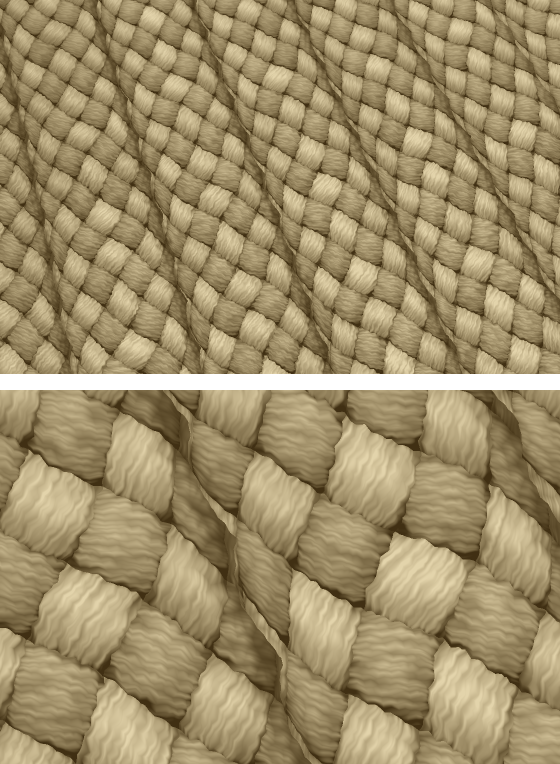
Top, the full canvas; bottom, a detail of the centre.
A WebGL 1 fragment shader for this texture:

```glsl
precision highp float;
// Braided cord laid in curving, slightly fanned rows. Each row is a cylinder
// carrying a diagonal over-under plait; every crossing is a rounded pad of yarn,
// alternately glossy and fuzzy, with fibres from layered sines and cellular noise.
uniform vec2 u_resolution;

const vec3 SHADOW = vec3(0.25, 0.185, 0.075);
const vec3 LIGHT = vec3(0.89, 0.83, 0.67);
const vec3 MID_DIP = vec3(0.0, 0.02, 0.07);  // warms the middle tones
const float ROW_START = -0.005;   // first seam at the top edge
const float ROW_LEAN = 0.21;      // drift of the first seam per height
const float ROW_WIDTH = 0.264;    // row spacing at the top edge
const float ROW_FAN = 0.085;      // growth of the spacing per height
const float ROUNDNESS = 0.93;     // how far the cylinder turns away
const float PADS_ACROSS = 3.0;    // plait steps per radian around the cord
const float PAD_LENGTH = 0.041;   // plait step along the cord at the top
const float PAD_GROWTH = 0.60;    // growth of that step down the canvas
const float GLOSSY_TONE = 0.63;
const float FUZZY_TONE = 0.50;
const float GLOSSY_TWIST = 0.16;  // slant of fibres against their yarn
const float FUZZY_TWIST = 0.26;
const float HALF_PI = 1.570796;

float hash(vec2 p) {
  p = fract(p * vec2(0.1031, 0.1137));
  p += dot(p, p.yx + 33.33);
  return fract((p.x + p.y) * p.x * 17.0 + p.y * 91.7);
}

// Distance to the nearest jittered point, 0 to about 1.
float cellular(vec2 p) {
  vec2 cell = floor(p);
  vec2 local = p - cell;
  float nearest = 2.0;
  for (int y = -1; y <= 1; y++) {
    for (int x = -1; x <= 1; x++) {
      vec2 o = vec2(float(x), float(y));
      vec2 jitter = vec2(hash(cell + o), hash(cell + o + 57.3));
      nearest = min(nearest, length(o + jitter - local));
    }
  }
  return nearest;
}

float roundedBox(vec2 p, vec2 halfSize, float radius) {
  vec2 e = abs(p) - halfSize + radius;
  return length(max(e, 0.0)) + min(max(e.x, e.y), 0.0) - radius;
}

// Plait steps counted down the cord.
float stepsDown(float y) {
  return log(max(1.0 + PAD_GROWTH * y, 0.1)) / (PAD_LENGTH * PAD_GROWTH);
}

// Brightness of the plait at lattice position q.
float plait(vec2 q, float seed, float sharpness) {
  q += 0.06 * sin(q.yx * 2.3 + seed * 6.0);
  vec2 cell = floor(q);
  vec2 f = q - cell - 0.5;
  float fuzzy = step(0.5, mod(cell.x + cell.y, 2.0));
  float vary = hash(cell + seed * 37.0);

  // x runs along the yarn on top, y across it
  vec2 yarn = mix(f.yx, f, fuzzy);
  float twist = mix(GLOSSY_TWIST, FUZZY_TWIST, fuzzy) + 0.24 * (vary - 0.5);
  float across = yarn.y * (1.0 + 0.6 * yarn.x * yarn.x) + twist * yarn.x;

  // fibres
  float phase = vary * 40.0;
  float strands = 0.55 * sin(across * 39.0 + phase + 0.6 * sin(yarn.x * 2.0 + phase))
                + 0.45 * sin(across * 71.0 - phase + yarn.x * 2.0);
  float hairs = cellular(vec2(yarn.x * 2.3, across * 14.0) + phase * 3.0) - 0.45;
  float fibre = mix(0.055 * strands - 0.20 * hairs,
                    0.015 * strands - 0.28 * hairs, fuzzy);

  // pad relief, lit from above, shadowed along the lower right
  float edge = roundedBox(yarn, vec2(0.52, 0.48), 0.20) + 0.06 * hairs;
  float gap = smoothstep(-0.08, 0.04, edge) * (0.30 + 0.14 * (f.x + f.y));
  float crown = 1.0 - 3.2 * dot(yarn, yarn * vec2(1.1, 0.9));
  float lit = -0.25 * f.y - 0.10 * f.x;
  float sheen = exp(-14.0 * pow(yarn.x + 0.10, 2.0)) * (0.15 - 0.09 * fuzzy);

  float tone = mix(GLOSSY_TONE, FUZZY_TONE, fuzzy) + 0.10 * (vary - 0.5);
  tone += lit + 0.12 * (crown - 0.45) + sheen + fibre * sharpness;
  return tone - gap;
}

// Brightness of the laid cords at canvas position p.
float cords(vec2 p) {
  float down = 1.0 - p.y;
  float fuzz = cellular(vec2(p.x * 85.0 + p.y * 30.0, p.y * 60.0 - p.x * 20.0)) - 0.45;

  // rows of cord; the pads of each one scallop its left seam
  float width = ROW_WIDTH + ROW_FAN * down;
  float row = (p.x - ROW_START - ROW_LEAN * down) / width;
  row += 0.010 * sin(down * 7.0 + 1.0);
  float scallop = 0.05 * abs(sin(HALF_PI * stepsDown(down))) - 0.02;
  float id = floor(row + scallop + 0.015 * fuzz);
  float side = clamp(2.0 * (row - id) - 1.0, -1.07, 1.07);
  float seed = hash(vec2(id + 11.0, 4.7));

  // plait coordinates: around the cord and along its leaning axis
  float slope = ROW_LEAN + ROW_FAN * (id + 0.5);
  float along = down + 0.5 * side * width * slope / (1.0 + slope * slope);
  float stepAlong = stepsDown(along) + 2.0 * seed;
  float stepAround = asin(ROUNDNESS * side) * PADS_ACROSS;
  vec2 q = 0.5 * vec2(stepAlong + stepAround, stepAlong - stepAround);
  q += 0.08 * fuzz * vec2(1.0, -1.0);
  float tone = plait(q, seed, mix(0.65, 1.15, smoothstep(0.0, 0.55, down)));

  // cylinder shading: deep shade on the right flank, a thin edge on the left
  float farCorner = smoothstep(0.75, 1.4, p.x) * (1.0 - smoothstep(0.1, 0.6, down));
  float shade = 0.72 * smoothstep(0.74, 1.02, side + 0.12 * fuzz)
              + 0.40 * smoothstep(0.92, 1.07, -side + 0.12 * fuzz);
  tone *= (1.04 - 0.14 * side * side) * (1.0 - shade * (1.0 - 0.4 * farCorner));
  tone *= 0.92 + 0.10 * smoothstep(0.0, 0.5, p.x);
  return clamp(tone - 0.05 * fuzz, 0.0, 1.0);
}

void main() {
  // four samples per pixel
  float tone = 0.0;
  for (int i = 0; i < 4; i++) {
    vec2 corner = vec2(mod(float(i), 2.0), floor(float(i) / 2.0)) - 0.5;
    tone += 0.25 * cords((gl_FragCoord.xy + 0.5 * corner) / u_resolution.y);
  }
  vec3 colour = mix(SHADOW, LIGHT, tone) - MID_DIP * tone * (1.0 - tone);
  gl_FragColor = vec4(colour, 1.0);
}
```
